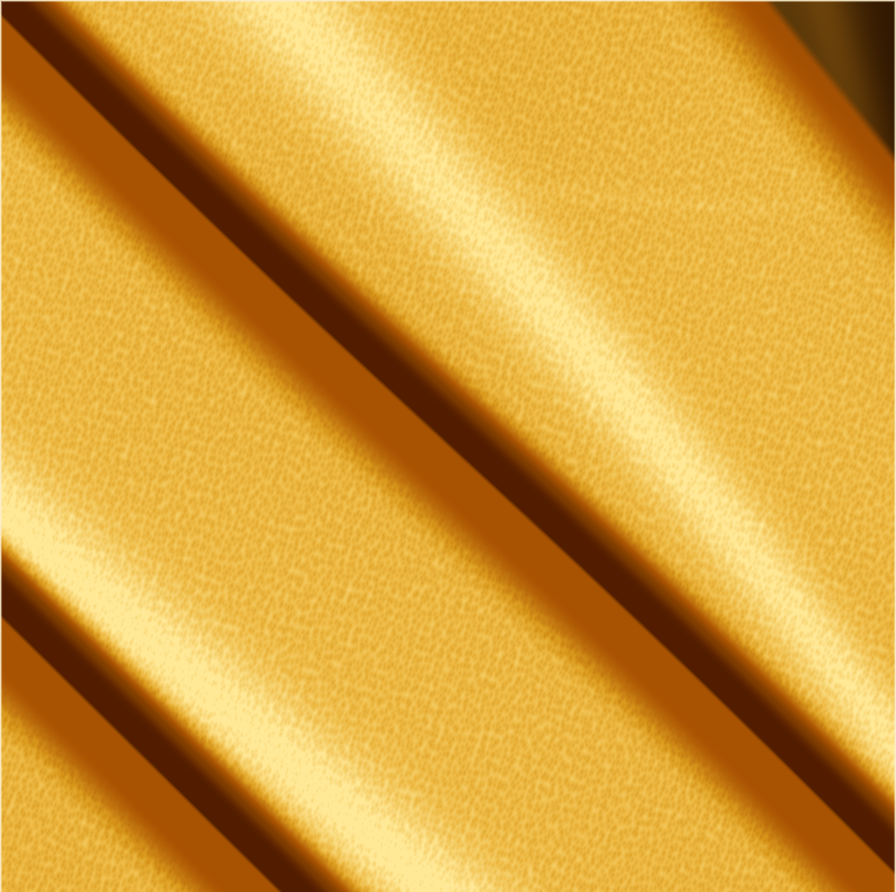
Give the GLSL for this texture, as a WebGL 1 fragment shader.

```glsl
precision highp float;

uniform vec2 u_resolution;

#define GOLD_TONE 0.78
#define ORANGE_TONE 0.43
#define SHADOW_START 0.028
#define SHADOW_END 0.112
#define LIP_START 0.055
#define LIP_END 0.145
#define EDGE_SOFTNESS 0.004
#define SHEEN 0.22
#define GRAIN 0.13
#define WEAVE_SCALE 150.0
#define BORDER 0.003

vec2 hash2(vec2 c) {
  vec2 q = vec2(dot(c, vec2(127.1, 311.7)), dot(c, vec2(269.5, 183.3)));
  return fract(sin(q) * 43758.55);
}

// Distance to the nearest scattered point
float cellular(vec2 p) {
  vec2 cell = floor(p);
  vec2 local = fract(p);
  float nearest = 2.0;
  for (int j = -1; j <= 1; j++) {
    for (int i = -1; i <= 1; i++) {
      vec2 o = vec2(float(i), float(j));
      vec2 d = o + hash2(cell + o) - local;
      nearest = min(nearest, dot(d, d));
    }
  }
  return sqrt(nearest);
}

// Deep shadow above a crease, a warm lip below it
float creaseTone(float height) {
  float shadow = GOLD_TONE * smoothstep(SHADOW_START, SHADOW_END, height);
  float lip = mix(ORANGE_TONE, GOLD_TONE, smoothstep(LIP_START, LIP_END, -height));
  return mix(lip, shadow, smoothstep(-EDGE_SOFTNESS, EDGE_SOFTNESS, height));
}

// Bell with a separate width on each side
float ridge(float d, float below, float above) {
  float w = d < 0.0 ? below : above;
  return exp(-d * d / (w * w));
}

// Tone 0..1 from umber through orange and gold to pale yellow
vec3 satin(float t) {
  vec3 c = mix(vec3(0.32, 0.11, 0.0), vec3(0.50, 0.24, 0.0), smoothstep(0.0, 0.26, t));
  c = mix(c, vec3(0.67, 0.33, 0.01), clamp((t - 0.26) / 0.18, 0.0, 1.0));
  c = mix(c, vec3(0.85, 0.60, 0.11), clamp((t - 0.44) / 0.21, 0.0, 1.0));
  c = mix(c, vec3(0.93, 0.73, 0.27), clamp((t - 0.65) / 0.14, 0.0, 1.0));
  return mix(c, vec3(1.0, 0.91, 0.59), clamp((t - 0.79) / 0.21, 0.0, 1.0));
}

void main() {
  vec2 uv = gl_FragCoord.xy / u_resolution;
  vec2 p = vec2(uv.x, 1.0 - uv.y); // y runs downward

  // Heights above the two creases and depth below the corner fold
  float upper = 0.016 + 0.964 * p.x + 0.006 * sin(6.283 * p.x) - p.y;
  float lower = 0.690 + 0.99 * p.x - p.y;
  float corner = p.y - 1.25 * (p.x - 0.855);

  float tone = min(creaseTone(upper), creaseTone(lower));
  tone = min(tone, mix(ORANGE_TONE - 0.02, GOLD_TONE, smoothstep(0.015, 0.15, corner)));

  // Sheen along the crowns of the folds
  float back = 1.0 - p.x;
  float crown = 0.142 + 0.34 * back - 0.12 * back * back;
  float spread = 0.055 + 0.045 * back;
  float sheen = ridge(upper - crown, spread, spread * 1.1);
  sheen += 1.1 * ridge(lower - 0.114 - 0.11 * p.x, 0.05, 0.075);
  tone += SHEEN * sheen * smoothstep(0.2, 0.75, tone);

  // Faint cross wrinkles and broad drift
  float wrinkle = ridge(p.y - 0.222 - 0.012 * sin(p.x * 9.0), 0.012, 0.012)
                * smoothstep(0.55, 0.65, p.x) * smoothstep(0.95, 0.8, p.x);
  tone += 0.025 * wrinkle;
  tone += 0.012 * sin(p.x * 7.0 + 2.0 * sin(p.y * 5.0)) * smoothstep(0.5, 0.8, tone);

  // Slanted weave: elongated cells over layered sines
  vec2 thread = vec2(p.x + 0.35 * p.y, p.y - 0.35 * p.x);
  float grain = cellular(thread * WEAVE_SCALE * vec2(1.3, 0.75)) - 0.5;
  float warp = 1.5 * sin(p.y * 61.0 + 3.0 * sin(p.x * 37.0));
  grain += 0.12 * sin(thread.x * 520.0 + warp);
  grain += 0.08 * sin(thread.y * 410.0 - warp);
  tone += GRAIN * grain * smoothstep(0.42, 0.75, tone);

  vec3 color = satin(clamp(tone, 0.0, 1.0));

  // Dim cloth behind the corner fold
  vec3 behind = mix(vec3(0.42, 0.26, 0.04), vec3(0.21, 0.10, 0.0),
                    smoothstep(0.91, 1.0, p.x - 0.15 * p.y));
  behind *= 0.93 + 0.07 * sin(p.x * 70.0 - p.y * 25.0);
  color = mix(behind, color, smoothstep(-0.012, 0.008, corner));

  // Thin pale rim on the left, right and top
  float rim = min(min(p.x, 1.0 - p.x), p.y);
  color = mix(vec3(0.98, 0.93, 0.80), color, smoothstep(0.0, BORDER, rim));

  gl_FragColor = vec4(color, 1.0);
}
```
